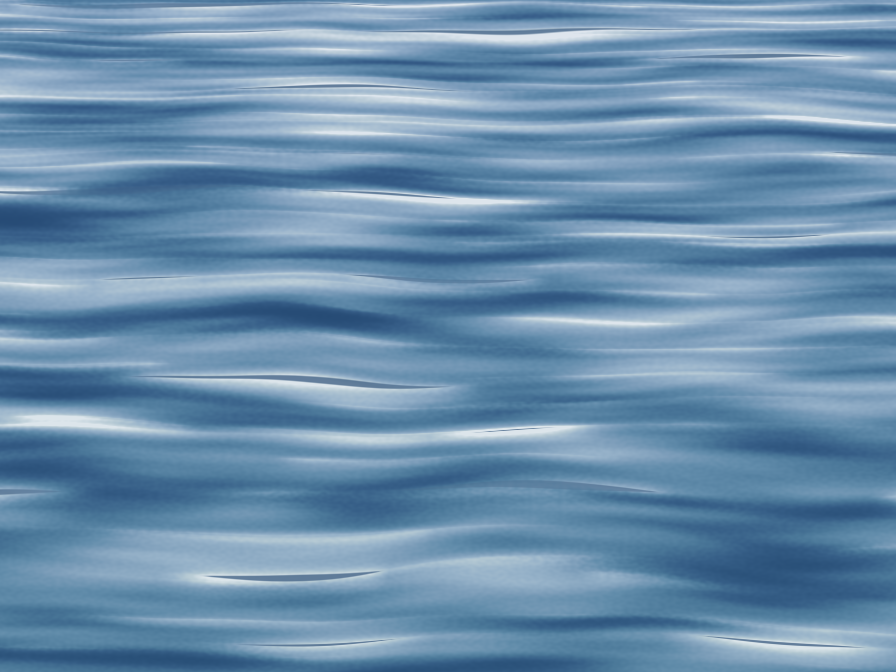
This texture is drawn by a Shadertoy shader. Its source:

```glsl
// Calm rippled water seen at a low angle: soft blue bands that crowd towards the top.
// Stretched gradient noise sets the broad tone; warped rows add bright cusped crests,
// some split by a thin dark sliver. The tone is then read through a colour ramp.

const float NEAR_SPACING = 0.115;  // ripple spacing at the bottom edge
const float FAR_SPACING  = 0.036;  // ripple spacing at the top edge
const float FAR_NARROWING = 1.5;   // sideways shrink at the top edge
const float BASE_TONE    = 2.55;   // mean position on the ramp
const float SWELL_GAIN   = 4.3;
const float RIPPLE_GAIN  = 2.8;
const float DRIFT_GAIN   = 0.9;
const float STREAK_GAIN  = 0.9;
const float GRAIN_GAIN   = 0.25;
const float CREST_GAIN   = 3.6;
const float MINOR_CREST_GAIN = 2.4;
const float WARP = 0.5;            // how far rows bend, in spacings
const float CREST_ABOVE = 0.06;    // falloff on the far side of a crest
const float CREST_BELOW = 0.18;    // falloff on the near side
const float SLIVER_START = 0.16;   // higher means fewer slivers
const float SLIVER_WIDTH = 0.15;
const vec3 SLIVER_COLOR = vec3(0.30, 0.42, 0.55);
const vec3 FAR_TINT  = vec3(0.010, 0.000, 0.012);
const vec3 NEAR_TINT = vec3(0.000, 0.000, -0.004);

const int STOPS = 8;
const vec3 RAMP[STOPS] = vec3[STOPS](
    vec3(0.14, 0.29, 0.45), vec3(0.21, 0.37, 0.53),
    vec3(0.29, 0.47, 0.60), vec3(0.38, 0.55, 0.67),
    vec3(0.49, 0.62, 0.73), vec3(0.59, 0.70, 0.79),
    vec3(0.71, 0.79, 0.83), vec3(0.86, 0.90, 0.92));

// Unit gradient for a lattice point
vec2 gradientAt(vec2 cell) {
    vec3 q = fract(vec3(cell.xyx) * vec3(0.1031, 0.1030, 0.0973));
    q += dot(q, q.yzx + 33.33);
    float angle = 6.2832 * fract((q.x + q.y) * q.z);
    return vec2(cos(angle), sin(angle));
}

// Gradient noise, roughly -0.7 to 0.7
float noise(vec2 p) {
    vec2 cell = floor(p), f = p - cell;
    vec2 w = f * f * f * (f * (f * 6.0 - 15.0) + 10.0);
    float a = dot(gradientAt(cell), f);
    float b = dot(gradientAt(cell + vec2(1, 0)), f - vec2(1, 0));
    float c = dot(gradientAt(cell + vec2(0, 1)), f - vec2(0, 1));
    float d = dot(gradientAt(cell + vec2(1, 1)), f - vec2(1, 1));
    return mix(mix(a, b, w.x), mix(c, d, w.x), w.y);
}

// One family of crest rows: x = glow, y = dark sliver coverage
vec2 crests(vec2 p, float seed, float blur) {
    float row = floor(p.y);
    float d = p.y - row - 0.5;
    float lane = row * 3.0 + 0.5 + seed;
    float split = noise(vec2(p.x * 2.3 + seed, lane + 100.0));
    float strength = clamp(0.3 + 2.0 * noise(vec2(p.x * 1.7, lane)), 0.0, 1.0);
    strength = max(strength, smoothstep(0.0, 0.25, split));

    // The glow peaks along the rims of a sliver
    float halfWidth = SLIVER_WIDTH * max(split - SLIVER_START, 0.0);
    float rim = max(abs(d) - halfWidth, 0.0);
    float rounded = sqrt(rim * rim + 0.0003);
    float falloff = mix(CREST_BELOW, CREST_ABOVE, smoothstep(-0.03, 0.03, d));
    float glow = exp(-rounded / falloff) * (1.0 - smoothstep(0.25, 0.5, abs(d)));

    float sliver = 1.0 - smoothstep(halfWidth - blur, halfWidth + blur, abs(d));
    sliver *= smoothstep(0.0, 0.008, halfWidth);
    return vec2(glow * strength, sliver);
}

vec3 rampColor(float tone) {
    float t = clamp(tone, 0.0, float(STOPS - 1) - 0.001);
    int i = int(t);
    return mix(RAMP[i], RAMP[i + 1], fract(t));
}

void mainImage(out vec4 fragColor, in vec2 fragCoord) {
    vec2 uv = fragCoord / iResolution.y;
    float aspect = iResolution.x / iResolution.y;

    // Perspective: the second coordinate counts ripple spacings from the bottom
    float shrink = 1.0 - FAR_SPACING / NEAR_SPACING;
    float spacing = mix(NEAR_SPACING, FAR_SPACING, uv.y);
    vec2 p = vec2((uv.x - 0.5 * aspect) * mix(1.0, FAR_NARROWING, uv.y),
                  -log(1.0 - shrink * uv.y) / (NEAR_SPACING * shrink));
    float blur = 0.8 / (iResolution.y * spacing);

    // Bend the rows
    p.y += WARP * noise(vec2(p.x * 1.5 + 7.3, p.y * 0.4 + 2.1));
    p.y += 0.12 * noise(vec2(p.x * 3.7 + 1.9, p.y * 0.8 + 5.4));

    // Broad soft tone, then fine streaks
    float tone = BASE_TONE + 0.7 * smoothstep(0.65, 1.0, uv.y);
    tone += SWELL_GAIN * noise(vec2(p.x * 1.6 + 3.7, p.y * 1.3 + p.x * 0.12 + 11.3));
    tone += RIPPLE_GAIN * noise(vec2(p.x * 2.6 + 21.1, p.y * 2.6 - p.x * 0.2 + 4.6));
    tone += DRIFT_GAIN * noise(vec2(p.x * 0.9 + 8.2, p.y * 0.35 + 31.7));
    tone += STREAK_GAIN * noise(vec2(p.x * 4.5 + 15.4, p.y * 6.0 + p.x * 0.5 + 9.2));
    tone += GRAIN_GAIN * noise(uv * vec2(110.0, 190.0));

    // Crests ride on the lighter bands
    vec2 major = crests(p, 17.0, blur);
    vec2 minor = crests(vec2(p.x * 1.3, p.y * 1.83 + 0.3 * p.x), 61.0, blur * 1.83);
    float lit = smoothstep(0.6, 3.2, tone);
    tone += mix(0.35, 1.0, lit) * CREST_GAIN * major.x;
    tone += lit * MINOR_CREST_GAIN * minor.x;
    tone = 0.5 * log(1.0 + exp(2.0 * tone));  // ease into the darkest troughs

    vec3 color = rampColor(tone) + mix(NEAR_TINT, FAR_TINT, uv.y);
    color = mix(color, SLIVER_COLOR, 0.85 * major.y * mix(0.3, 1.0, lit));
    fragColor = vec4(color, 1.0);
}
```
